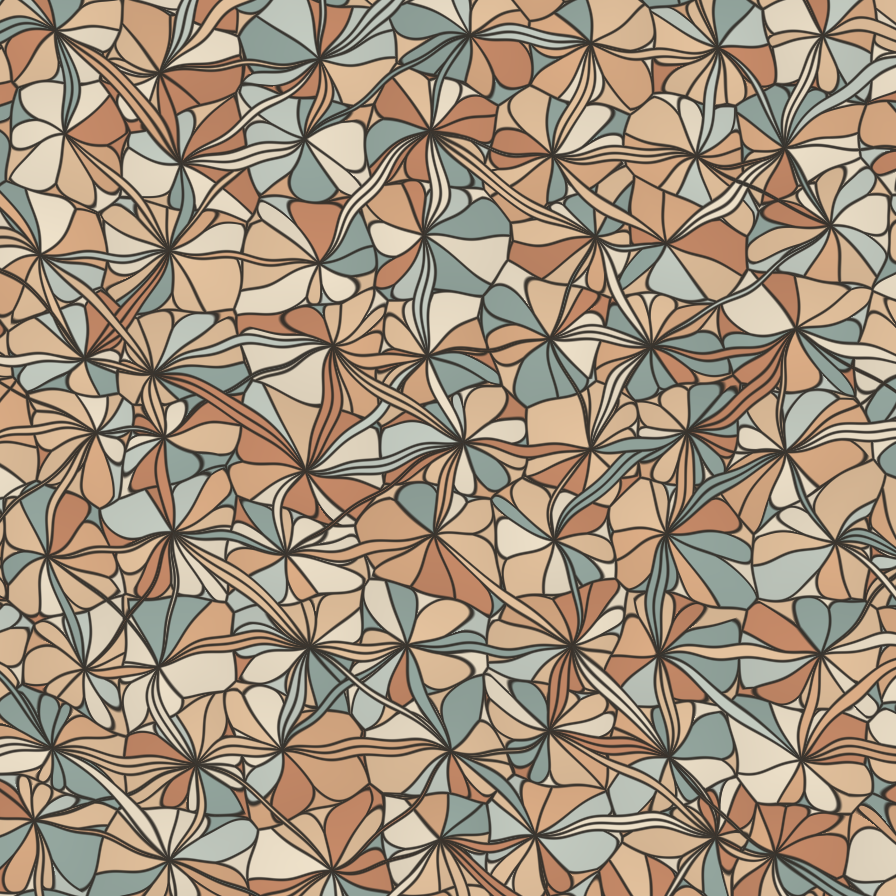
This pattern is drawn by a three.js fragment shader. Its source:

```glsl
// Inked mosaic of petal fans around scattered hubs, in peach, clay, cream and teal.
varying vec2 vUv;

const vec2 GRID = vec2(7.2, 9.0);
const float TAU = 6.2831853;

float hash(vec2 p) {
  p = fract(p * vec2(0.1031, 0.1137) + 0.37);
  p += dot(p, p.yx + 33.33);
  return fract((p.x + p.y) * p.x * 17.3);
}

// Hub of a grid cell, in canvas units
vec2 hub(vec2 cell) {
  vec2 jitter = vec2(hash(cell + 3.1), hash(cell + 47.7)) - 0.5;
  return (cell + 0.5 + jitter * vec2(0.55, 0.42)) / GRID;
}

vec3 fillColor(float h) {
  vec3 c = vec3(0.87, 0.74, 0.60);
  if (h > 0.29) c = vec3(0.84, 0.66, 0.51);
  if (h > 0.43) c = vec3(0.76, 0.53, 0.40);
  if (h > 0.57) c = vec3(0.91, 0.86, 0.77);
  if (h > 0.76) c = vec3(0.75, 0.78, 0.74);
  if (h > 0.86) c = vec3(0.57, 0.64, 0.61);
  return c * (0.97 + 0.06 * fract(h * 91.0));
}

// Position of a fan line, in sectors, bending as it leaves the hub
float fanLine(float i, float count, vec2 cell, float reach) {
  vec2 key = cell * 7.0 + mod(i, count) * 1.7;
  return i + 0.6 * (hash(key) - 0.5) + 0.38 * reach * (hash(key + 19.0) - 0.5);
}

void main() {
  // Hand-drawn waviness
  vec2 p = vUv;
  p += 0.005 * sin(p.yx * vec2(31.0, 27.0) + vec2(1.0, 4.0));
  p += 0.0025 * sin(p.yx * vec2(73.0, 81.0) + p * 22.0);

  // Nearest hub
  vec2 base = floor(p * GRID);
  vec2 cell = base;
  float nearest = 9.0;
  for (int y = -1; y <= 1; y++) {
    for (int x = -1; x <= 1; x++) {
      vec2 c = base + vec2(float(x), float(y));
      float d = distance(p, hub(c));
      if (d < nearest) { nearest = d; cell = c; }
    }
  }

  // Distance to the border between hubs
  vec2 center = hub(cell);
  float border = 9.0;
  for (int y = -2; y <= 2; y++) {
    for (int x = -2; x <= 2; x++) {
      if (x == 0 && y == 0) continue;
      vec2 other = hub(cell + vec2(float(x), float(y)));
      border = min(border, dot((center + other) * 0.5 - p, normalize(other - center)));
    }
  }
  border = max(border, 0.0);

  // Uneven fan of sectors
  vec2 v = p - center;
  float r = max(length(v), 0.0001);
  float reach = r / (r + border);
  float count = 7.0 + floor(4.0 * hash(cell + 81.0));
  float s = fract(atan(v.y, v.x) / TAU + hash(cell + 9.0)) * count;
  float i = floor(s);
  if (s < fanLine(i, count, cell, reach)) i -= 1.0;
  else if (s > fanLine(i + 1.0, count, cell, reach)) i += 1.0;
  float a = fanLine(i, count, cell, reach);
  float b = fanLine(i + 1.0, count, cell, reach);
  float u = 2.0 * (s - a) / max(b - a, 0.01) - 1.0;
  float rayDist = min(s - a, b - s) * TAU / count * r;

  // Rounded petal end, with a gap behind it shared by two petals
  float side = mod(u < 0.0 ? i : i + 1.0, count);
  float cut = 0.55 * smoothstep(0.2, 1.0, hash(cell * 5.0 + side * 2.3 + 60.0));
  float halfWidth = max(b - a, 0.05) * 0.5 * TAU / count * r;
  float slope = length(vec2(1.0 / (r + border), 3.0 * cut * u * u / halfWidth));
  float petalEnd = (reach - 1.0 + cut * abs(u * u * u)) / slope;
  float line = border;
  float key = hash(cell * 3.0 + mod(i, count) * 5.9 + 11.0);
  if (petalEnd < 0.0) line = min(line, rayDist);
  else key = hash(cell * 4.0 + side * 3.7 + 29.0);
  if (cut > 0.01) line = min(line, abs(petalEnd));
  vec3 color = fillColor(key) * (1.01 - 0.04 * reach);

  // Slim curved leaves joining neighbouring hubs
  for (int y = -1; y <= 1; y++) {
    for (int x = -1; x <= 1; x++) {
      vec2 c = base + vec2(float(x), float(y));
      vec2 from = hub(c);
      for (int k = 0; k < 3; k++) {
        vec2 id = c * 6.0 + float(k) * 13.7;
        if (hash(id + 5.0) < 0.22) continue;
        vec2 stepTo = k == 0 ? vec2(1.0, 0.0) : vec2(0.0, 1.0);
        if (k == 2) stepTo = vec2(1.0, hash(c + 70.0) < 0.5 ? -1.0 : 1.0);
        vec2 link = hub(c + stepTo) - from;
        vec2 q = p - from;
        float t = dot(q, link) / dot(link, link);
        if (t <= 0.0 || t >= 1.0) continue;
        float arch = 4.0 * t * (1.0 - t);
        float off = (q.y * link.x - q.x * link.y) / length(link);
        off -= arch * 0.03 * (hash(id + 15.0) - 0.5);
        float width = 0.011 * hash(id + 25.0);
        float edge = abs(off) - width * arch;
        if (edge < 0.0) {
          color = fillColor(hash(id + 35.0));
          line = width > 0.008 ? min(-edge, abs(off)) : -edge;
        } else line = min(line, edge);
      }
    }
  }

  // Ink lines, pooling at the hubs
  float ink = 1.0 - smoothstep(0.0004, 0.0026, line);
  ink = max(ink, 1.0 - smoothstep(0.002, 0.006, nearest));
  gl_FragColor = vec4(mix(color, vec3(0.19, 0.175, 0.155), ink * 0.94), 1.0);
}
```
